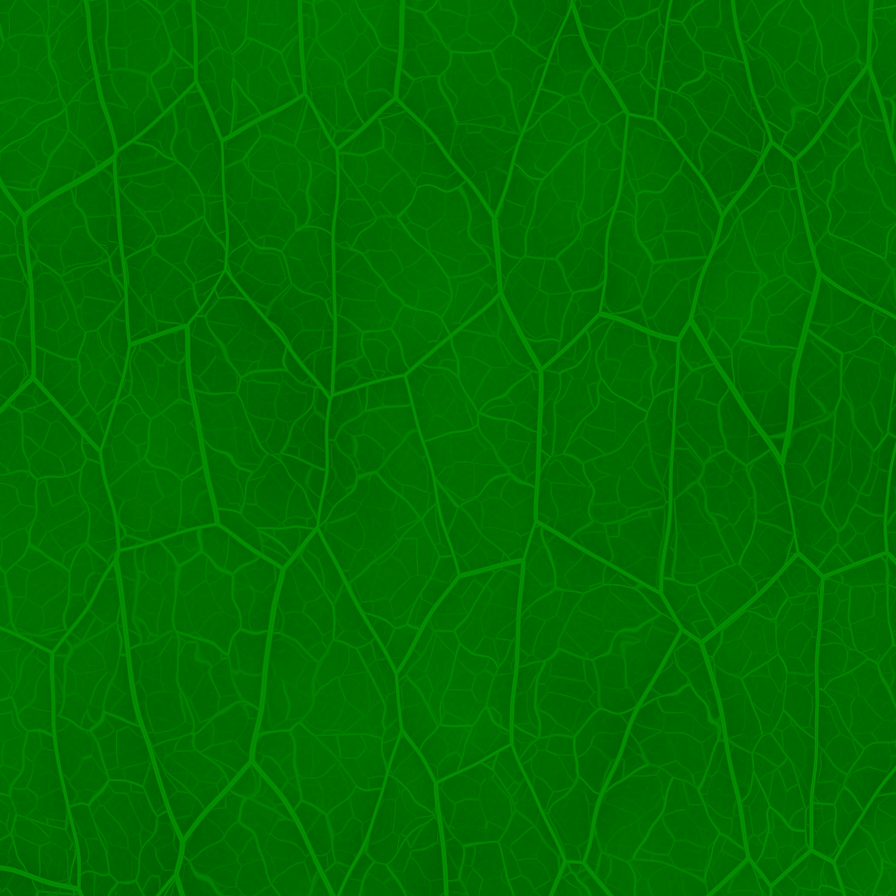
Reproduce this texture procedurally as a three.js fragment shader.

```glsl
// Green leaf surface: a nested network of veins over softly mottled tissue.
// Each level is a staggered, stretched Voronoi lattice, reseeded inside every
// cell of the level above, so that finer veins end at the coarser ones.
#define TISSUE vec3(0.0, 0.422, 0.0)
#define VEIN vec3(0.012, 0.555, 0.005)
#define MAIN_CELLS vec2(8.0, 3.7)
#define SIDE_CELLS vec2(17.0, 11.5)
#define NET_CELLS vec2(34.0, 27.0)
#define FINE_CELLS vec2(88.0, 76.0)
#define JITTER 0.8
#define LEAN 1.5
#define BEND 0.045
#define SOFTNESS 0.0011
#define MOTTLE 0.055
#define SHADOW 0.035

varying vec2 vUv;

vec2 hash2(vec2 p) {
  vec3 q = fract(p.xyx * vec3(0.1031, 0.1030, 0.0973));
  q += dot(q, q.yzx + 33.33);
  return fract((q.xx + q.yz) * q.zy);
}

vec2 noise2(vec2 p) {
  vec2 cell = floor(p);
  vec2 f = fract(p);
  f = f * f * (3.0 - 2.0 * f);
  vec2 low = mix(hash2(cell), hash2(cell + vec2(1.0, 0.0)), f.x);
  vec2 high = mix(hash2(cell + vec2(0.0, 1.0)), hash2(cell + 1.0), f.x);
  return mix(low, high, f.y);
}

// Jittered site of a lattice cell; odd rows are shifted by half a cell
vec2 site(vec2 cell, vec2 seed) {
  vec2 stagger = vec2(0.5 * mod(cell.y, 2.0), 0.0);
  return cell + 0.5 + stagger + JITTER * (hash2(cell + seed) - 0.5);
}

// Returns x: distance to the closest vein in canvas units, y: random value
// of that vein. Takes the parent cell's id and replaces it by its own.
vec2 veinLevel(vec2 p, vec2 cells, float lean, inout vec2 id) {
  float angle = lean * (id.x - 0.5);
  float c = cos(angle);
  float s = sin(angle);
  vec2 seed = floor(id * 91.0);
  vec2 q = mat2(c, s, -s, c) * p * cells + id * 57.0;

  // Closest site
  vec2 base = floor(q);
  vec2 nearCell = base;
  vec2 toNear = vec2(10.0);
  for (int j = -1; j <= 1; j++) {
    for (int i = -2; i <= 1; i++) {
      vec2 cell = base + vec2(float(i), float(j));
      vec2 d = site(cell, seed) - q;
      if (dot(d, d) < dot(toNear, toNear)) {
        toNear = d;
        nearCell = cell;
      }
    }
  }
  id = hash2(nearCell + seed);

  // Closest border, with the stretch of the lattice taken out
  vec2 vein = vec2(1.0, 0.0);
  for (int j = -1; j <= 1; j++) {
    for (int i = -2; i <= 2; i++) {
      vec2 cell = nearCell + vec2(float(i), float(j));
      vec2 d = site(cell, seed) - q;
      vec2 across = d - toNear;
      if (dot(across, across) > 0.0001) {
        float dist = 0.5 * dot(toNear + d, across) / length(across * cells);
        if (dist < vein.x) vein = vec2(dist, fract(id.x + hash2(cell + seed).x));
      }
    }
  }
  return vein;
}

float stroke(float dist, float halfWidth) {
  return 1.0 - smoothstep(halfWidth - SOFTNESS, halfWidth + SOFTNESS, dist);
}

void main() {
  // Bent coordinates turn straight borders into curved veins
  vec2 p = vUv + BEND * (noise2(vUv * 5.0) - 0.5);
  p += 0.16 * BEND * (noise2(vUv * 19.0 + 7.0) - 0.5);
  vec2 pFine = p + 0.012 * (noise2(vUv * 42.0 + 3.0) - 0.5);

  vec2 id = vec2(0.37, 0.61);
  vec2 mainVein = veinLevel(p, MAIN_CELLS, 0.0, id);
  vec2 sideVein = veinLevel(pFine, SIDE_CELLS, LEAN, id);
  vec2 netVein = veinLevel(pFine, NET_CELLS, LEAN, id);
  vec2 fineVein = veinLevel(pFine, FINE_CELLS, LEAN, id);

  // Main veins have two bright rims and a slightly darker groove
  float light = stroke(mainVein.x, mix(0.0017, 0.0030, mainVein.y));
  light *= 1.0 - 0.22 * stroke(mainVein.x, 0.0004) * mainVein.y;
  light = max(light, mix(0.45, 0.85, sideVein.y) * stroke(sideVein.x, 0.0014));
  light = max(light, mix(0.15, 0.60, netVein.y) * stroke(netVein.x, 0.0010));
  light = max(light, 0.22 * fineVein.y * stroke(fineVein.x, 0.0006));

  // Tissue: broad mottling, fine grain, shade beside the main veins
  float shade = MOTTLE * (noise2(vUv * 6.0 + 11.0).x - 0.5);
  shade += 0.4 * MOTTLE * (noise2(vUv * 17.0).y - 0.5);
  shade += 0.25 * MOTTLE * (noise2(vUv * 260.0).x - 0.5);
  shade -= SHADOW * exp(-mainVein.x / 0.011);
  vec3 tissue = TISSUE + vec3(0.0, shade, 0.0);

  gl_FragColor = vec4(mix(tissue, VEIN, light), 1.0);
}
```
